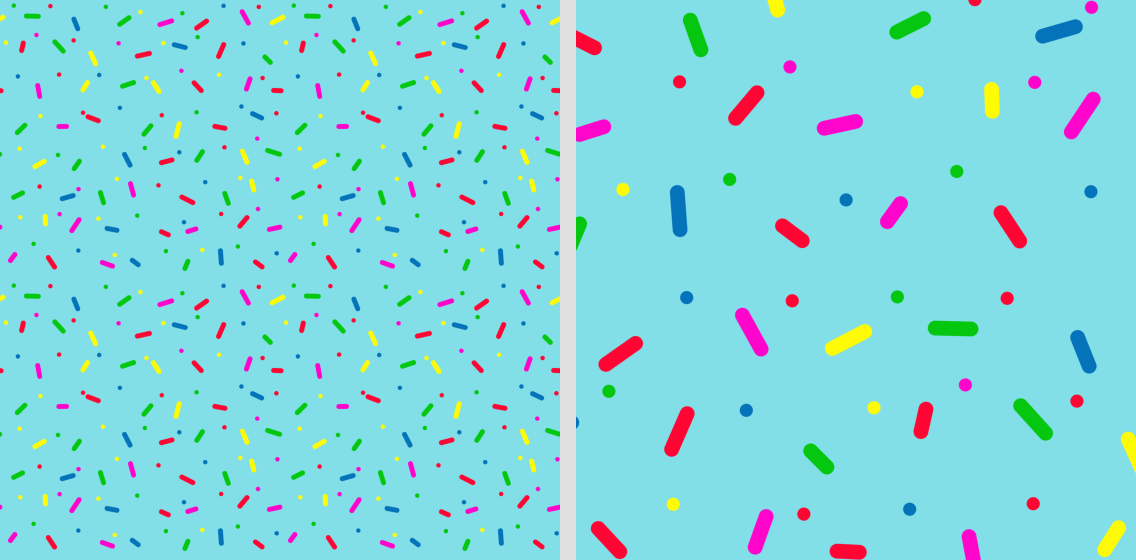
Left, the full canvas; right, a detail of the centre.
Write a WebGL 1 fragment shader that draws this pattern.

```glsl
precision highp float;

uniform vec2 u_resolution;

const float REPEATS = 2.0;
const vec2 GRID = vec2(7.0, 8.0); // sprinkles across and down one repeat

vec2 wrapCell(vec2 cell) {
  return floor(mod(cell + 0.5, GRID));
}

float hash(vec2 cell, float seed) {
  return fract(sin(dot(wrapCell(cell), vec2(12.9898, 78.233)) + seed * 37.719) * 43758.5);
}

vec2 jitter(vec2 cell, float seed) {
  return vec2(hash(cell, seed), hash(cell, seed + 1.0)) - 0.5;
}

// Steps through the colours so that neighbours in a row always differ
vec3 candyColor(vec2 cell, float seed) {
  vec2 c = wrapCell(cell);
  float pick = mod(2.0 * c.x + 2.0 * c.y + floor(2.0 * hash(cell, seed)) + seed + 0.5, 5.0);
  if (pick < 1.0) return vec3(1.0, 0.02, 0.20);
  if (pick < 2.0) return vec3(0.02, 0.78, 0.06);
  if (pick < 3.0) return vec3(1.0, 0.02, 0.80);
  if (pick < 4.0) return vec3(0.02, 0.45, 0.73);
  return vec3(1.0, 0.98, 0.02);
}

// Staggered rows with a random shift, in cell units
vec2 rodCenter(vec2 cell) {
  return cell + vec2(0.5 + 0.5 * mod(cell.y, 2.0), 0.5) + 0.44 * jitter(cell, 1.0);
}

// Dots lie in the gap between three neighbouring rods
vec2 dotCenter(vec2 cell) {
  vec2 above = cell + vec2(mod(cell.y, 2.0), 1.0);
  vec2 middle = (rodCenter(cell) + rodCenter(cell + vec2(1.0, 0.0)) + rodCenter(above)) / 3.0;
  return middle + 0.2 * jitter(cell, 3.0);
}

float capsuleDistance(vec2 p, float angle, float halfLength, float radius) {
  vec2 axis = vec2(cos(angle), sin(angle));
  float along = clamp(dot(p, axis), -halfLength, halfLength);
  return length(p - along * axis) - radius;
}

void main() {
  vec2 p = fract(gl_FragCoord.xy / u_resolution * REPEATS);
  float blur = 0.75 * REPEATS / min(u_resolution.x, u_resolution.y);
  vec3 color = vec3(0.51, 0.875, 0.905);

  for (int y = -1; y <= 1; y++) {
    for (int x = -1; x <= 1; x++) {
      vec2 cell = floor(p * GRID) + vec2(float(x), float(y));

      // Rounded rod
      float angle = 3.14159 * hash(cell, 5.0);
      float halfLength = mix(0.013, 0.0235, hash(cell, 6.0));
      float rod = capsuleDistance(p - rodCenter(cell) / GRID, angle, halfLength, 0.0088);
      color = mix(color, candyColor(cell, 7.0), 1.0 - smoothstep(-blur, blur, rod));

      // Small round dot
      float bead = length(p - dotCenter(cell) / GRID) - 0.0078;
      color = mix(color, candyColor(cell, 10.0), 1.0 - smoothstep(-blur, blur, bead));
    }
  }

  gl_FragColor = vec4(color, 1.0);
}
```
